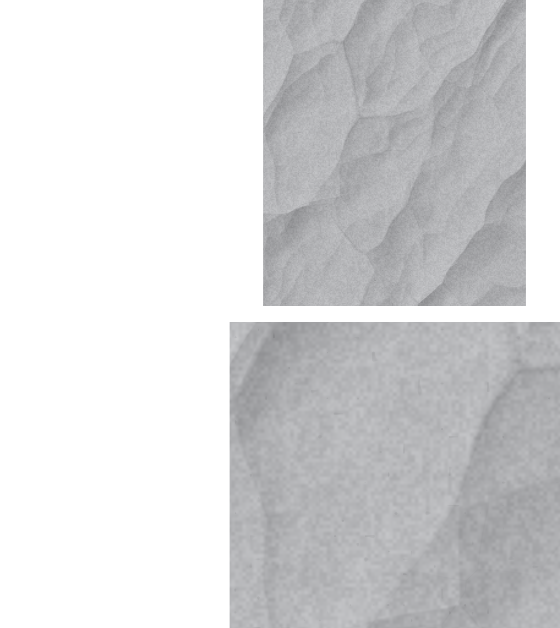
Top, the full canvas; bottom, a detail of the centre.
This texture is drawn by a Shadertoy shader. Its source:

```glsl
// A sheet of crumpled grey paper, full height, standing on a white ground.

const vec3 WHITE = vec3(1.0);
const vec3 PAPER_LIGHT = vec3(0.775, 0.778, 0.788);
const vec3 PAPER_DARK = vec3(0.420, 0.422, 0.432);
const vec2 SHEET_SPAN = vec2(0.470, 0.939);   // left and right edge, share of width
const vec2 LIGHT_DIR = vec2(-0.80, 0.60);
const vec2 FOLD_DIR = vec2(0.56, 0.83);       // main run of the creases
const float FOLD_STRETCH = 0.66;
const float FOLD_SCALE = 3.6;                 // large facets per canvas height
const float WARP = 0.075;
const float SOFTNESS = 0.0035;                // width of a lit crease
const float BASE_TONE = 0.785;
const float RELIEF = 0.205;
const float CREASE_SHADOW = 0.13;
const float GRAIN_SCALE = 250.0;
const float GRAIN = 0.17;

float hash(vec2 p) {
    vec3 q = fract(vec3(p.xyx) * 0.1031);
    q += dot(q, q.yzx + 33.33);
    return fract((q.x + q.y) * q.z);
}

vec2 hash2(vec2 p) {
    return vec2(hash(p), hash(p + vec2(57.3, 113.7)));
}

float noise(vec2 p) {
    vec2 i = floor(p), f = fract(p);
    f = f * f * (3.0 - 2.0 * f);
    return mix(mix(hash(i), hash(i + vec2(1, 0)), f.x),
               mix(hash(i + vec2(0, 1)), hash(i + vec2(1, 1)), f.x), f.y);
}

// Bends the fold pattern so that no crease runs quite straight.
vec2 warp(vec2 p) {
    vec2 coarse = vec2(noise(p * 4.0), noise(p * 4.0 + 31.0)) - 0.5;
    vec2 fine = vec2(noise(p * 13.0 + 7.0), noise(p * 13.0 + 53.0)) - 0.5;
    return p + WARP * (2.0 * coarse + 0.5 * fine);
}

// Lower envelope of bowls: x = height, y = distance measure to the ridge.
vec2 facets(vec2 p) {
    vec2 cell = floor(p);
    float first = 9.0, second = 9.0;
    for (int y = -1; y <= 1; y++)
    for (int x = -1; x <= 1; x++) {
        vec2 id = cell + vec2(x, y);
        vec2 d = p - id - 0.1 - 0.8 * hash2(id);
        float h = dot(d, d) + 0.25 * hash(id + 19.7);
        second = min(second, max(first, h));
        first = min(first, h);
    }
    return vec2(first, second - first);
}

// Height of the sheet and the depth of its sharpest creases.
vec2 crumple(vec2 p) {
    vec2 q = warp(p);
    vec2 across = vec2(FOLD_DIR.y, -FOLD_DIR.x);
    q = vec2(dot(q, across), dot(q, FOLD_DIR) * FOLD_STRETCH);
    float busy = smoothstep(0.25, 0.75, noise(p * 3.1 + 12.0));
    float scale = FOLD_SCALE, weight = 1.0, height = 0.0, crease = 0.0;
    for (int i = 0; i < 3; i++) {
        vec2 f = facets(q * scale + float(i) * 17.0);
        height += weight * f.x / scale;
        float broken = smoothstep(0.5, 0.8, noise(p * 7.0 + float(i) * 23.0));
        crease += weight * broken * (1.0 - smoothstep(0.0, 0.05, f.y));
        scale *= 2.1;
        weight *= mix(0.42, 0.68, busy);
        q = mat2(0.86, 0.51, -0.51, 0.86) * q;
    }
    return vec2(height, crease);
}

float paperTone(vec2 p) {
    // Slope towards the light, with the lit side compressed
    vec2 here = crumple(p);
    vec2 reach = LIGHT_DIR * SOFTNESS;
    float slope = (crumple(p - reach).x - crumple(p + reach).x) / (2.0 * SOFTNESS);
    float lit = slope > 0.0 ? 0.55 * slope / (1.0 + 0.5 * slope)
                            : slope / (1.0 - 0.22 * slope);
    float tone = BASE_TONE + RELIEF * lit - CREASE_SHADOW * here.y;

    // Fibre grain and sparse dark flecks
    float grain = noise(p * GRAIN_SCALE) + 0.5 * noise(p * GRAIN_SCALE * 0.45 + 9.0) - 0.75;
    float fleck = smoothstep(0.93, 0.99, noise(p * 120.0 + 71.0));
    return tone + GRAIN * grain - 0.12 * fleck;
}

void mainImage(out vec4 fragColor, in vec2 fragCoord) {
    vec2 p = fragCoord / iResolution.y;
    float pixel = 1.0 / iResolution.y;
    vec2 edges = SHEET_SPAN * iResolution.x / iResolution.y;
    float sheet = smoothstep(-0.5 * pixel, 0.5 * pixel, min(p.x - edges.x, edges.y - p.x));

    vec3 paper = mix(PAPER_DARK, PAPER_LIGHT, clamp(paperTone(p), 0.0, 1.08));
    fragColor = vec4(mix(WHITE, paper, sheet), 1.0);
}
```
